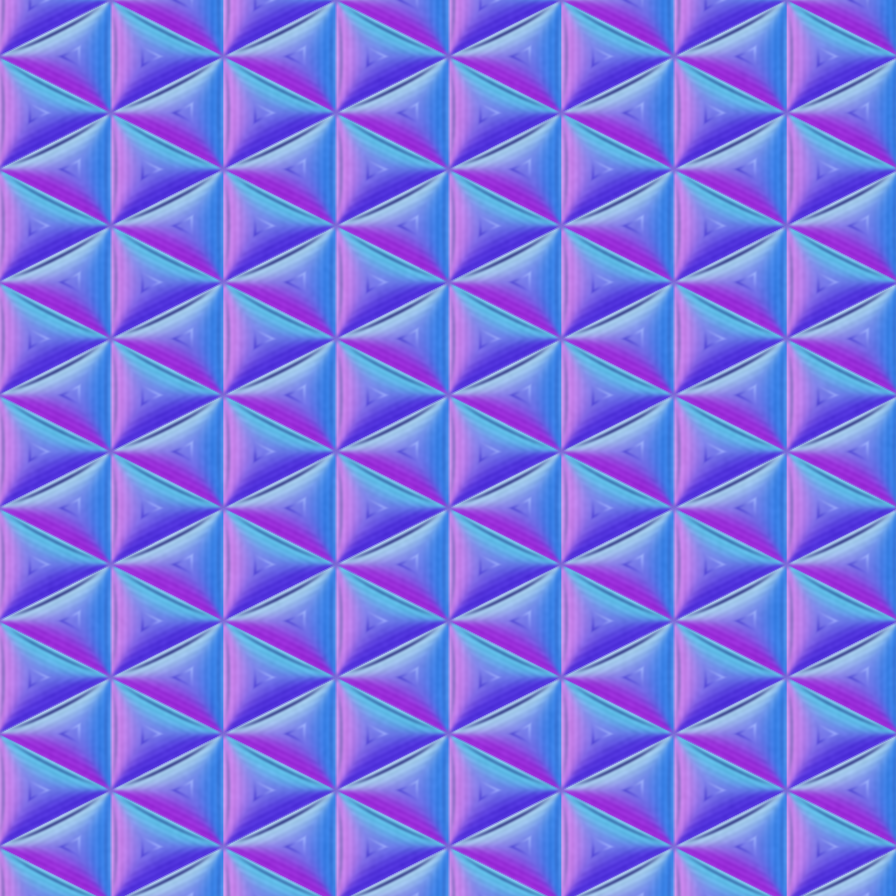
Write a WebGL 2 fragment shader that draws this texture map.

```glsl
#version 300 es
precision highp float;

uniform vec2 u_resolution;
out vec4 fragColor;

vec2 hashGradient(vec2 cell) {
    vec2 h = vec2(dot(cell, vec2(127.1, 311.7)), dot(cell, vec2(269.5, 183.3)));
    return 2.0 * fract(sin(h) * 43758.5) - 1.0;
}

float gradientNoise(vec2 p) {
    vec2 i = floor(p), f = fract(p);
    vec2 s = f * f * (3.0 - 2.0 * f);
    float low = mix(dot(hashGradient(i), f),
                    dot(hashGradient(i + vec2(1, 0)), f - vec2(1, 0)), s.x);
    float high = mix(dot(hashGradient(i + vec2(0, 1)), f - vec2(0, 1)),
                     dot(hashGradient(i + vec2(1, 1)), f - vec2(1, 1)), s.x);
    return mix(low, high, s.y);
}

// Soft line centred on zero
float line(float d, float width) {
    return exp(-d * d / (width * width));
}

// Dark crease and pale lip that bow away from an edge between its corners
vec3 crease(vec3 color, float d, float bow, vec3 dark, float strength) {
    color = mix(color, vec3(0.80, 0.84, 0.95), 0.5 * strength * bow * line(d - 0.005, 0.018));
    return mix(color, dark, strength * bow * line(d - 0.012 - 0.035 * bow, 0.018));
}

vec3 facets(vec2 p) {
    // Triangular lattice, with v running downward
    float u = (p.x + 0.002) / 0.1257;
    float v = (1.0 - p.y) / 0.126;
    float column = floor(u);
    float x = u - column;
    float y = fract(v - 0.5 * (1.0 - mod(column, 2.0)));
    bool pointsRight = abs(y - 0.5) < 0.5 - 0.5 * x;

    // Distances to the upright, upper and lower edges; they add up to one
    vec3 edge;
    vec3 upright, upper, lower;
    if (pointsRight) {
        edge = vec3(x, y - 0.5 * x, 1.0 - y - 0.5 * x);
        upright = vec3(0.79, 0.51, 0.92);
        upper = vec3(0.37, 0.75, 0.91);
        lower = vec3(0.31, 0.19, 0.86);
    } else {
        y -= step(0.5, y);
        edge = vec3(1.0 - x, 0.5 * x + y, 0.5 * x - y);
        upright = vec3(0.21, 0.50, 0.90);
        upper = vec3(0.65, 0.81, 0.93);
        lower = vec3(0.60, 0.17, 0.85);
    }
    edge = max(edge, 0.0);
    float inner = min(edge.x, min(edge.y, edge.z));

    // Three sloped faces with rounded ridges, flatter toward the middle
    vec3 weight = 1.0 / pow(edge + 0.012, vec3(3.0));
    weight /= weight.x + weight.y + weight.z;
    vec3 color = weight.x * upright + weight.y * upper + weight.z * lower;
    color = mix(color, vec3(0.45, 0.47, 0.92), 0.65 * smoothstep(0.07, 0.32, inner));
    color += 0.018 * sin(inner * 110.0) * smoothstep(0.30, 0.10, inner);

    // Creases along the edges
    vec3 bow = 4.0 * edge.yzx * edge.zxy;
    bow = smoothstep(0.1, 1.0, bow);
    if (pointsRight) {
        color = crease(color, edge.x, bow.x, vec3(0.46, 0.43, 0.72), 0.65);
        color = crease(color, edge.y, bow.y, vec3(0.20, 0.36, 0.62), 0.75);
    } else {
        color = crease(color, edge.x, bow.x, vec3(0.25, 0.40, 0.74), 0.35);
        color = crease(color, edge.y, bow.y, vec3(0.16, 0.17, 0.48), 0.90);
    }

    // Small triangular dimple, lit on one side
    float rim = line(inner - 0.283, 0.014);
    float side = pointsRight ? edge.x - edge.y : edge.z - edge.x;
    color += rim * clamp(side * 4.0, -1.0, 1.0) * vec3(0.26, 0.28, 0.12);

    // Blunt points where the corners meet
    float corner = max(edge.x, max(edge.y, edge.z));
    return mix(color, vec3(0.49, 0.40, 0.83), 0.8 * smoothstep(0.93, 0.99, corner));
}

void main() {
    vec2 p = gl_FragCoord.xy / u_resolution;
    vec2 spread = max(vec2(0.0009), 0.34 / u_resolution);

    // Average nearby samples to soften every edge
    vec3 color = vec3(0.0);
    for (int j = -1; j <= 1; j++)
        for (int i = -1; i <= 1; i++)
            color += facets(p + vec2(i, j) * spread) / 9.0;

    // Faint surface grain
    color += 0.025 * gradientNoise(p * 150.0) + 0.02 * gradientNoise(p * 40.0);
    fragColor = vec4(clamp(color, 0.0, 1.0), 1.0);
}
```
